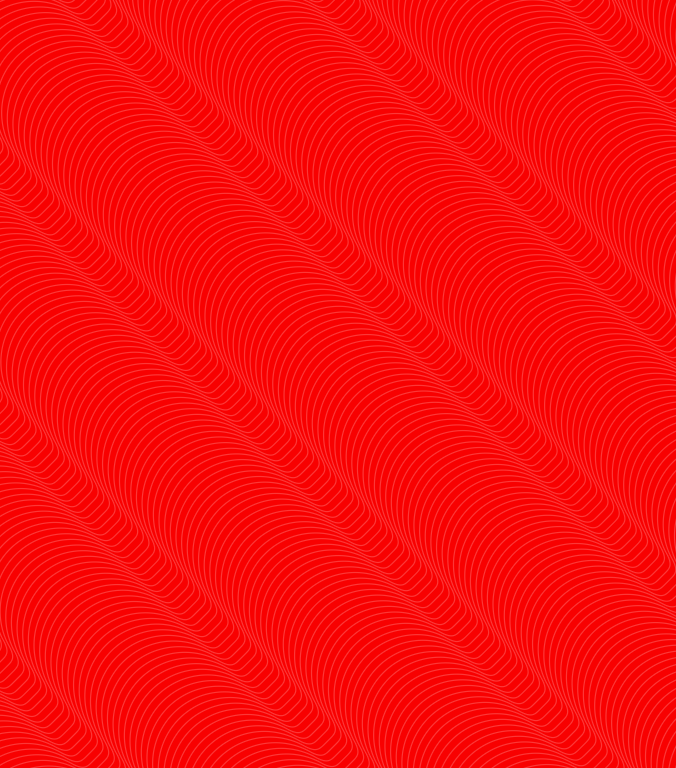
Give the GLSL for this pattern, as a Shadertoy shader.

```glsl
// Lengths are fractions of the canvas height unless noted.
const float BAND_PERIOD = 0.2302;    // distance between neighbouring bands
const float BAND_CENTER = 0.671;     // crest position along the diagonal
const float LINE_SPACING = 0.0104;   // step between lines along a band
const float LINE_WIDTH = 0.0013;
const float CREST_HALF = 0.39;       // half width of the crest, in periods
const float STEEPEST = 1.285;        // line angle where crest meets valley
const float VALLEY_POWER = 4.0;      // flatness of the valley floor
const float FILTER_SIZE = 1.2;       // edge smoothing, in pixels
const vec3 GROUND = vec3(0.972, 0.004, 0.004);
const vec3 LINE = vec3(0.99, 0.26, 0.26);

// Wave height (x) and slope (y) at p periods from the crest, p in [-0.5, 0.5].
vec2 waveProfile(float p) {
    float a = abs(p);
    float radius = CREST_HALF / sin(STEEPEST);

    // Round crest: a circular arc
    if (a < CREST_HALF) {
        float rise = sqrt(radius * radius - a * a);
        return vec2(radius - rise, a / rise);
    }

    // Narrow valley: a power curve with a flat floor, joined at equal slope
    float valleyHalf = 0.5 - CREST_HALF;
    float q = max(0.5 - a, 0.0) / valleyHalf;
    float steep = tan(STEEPEST);
    float joinHeight = radius * (1.0 - cos(STEEPEST));
    float drop = steep * valleyHalf / (VALLEY_POWER + 1.0);
    float bend = pow(q, VALLEY_POWER);
    return vec2(joinHeight + drop * (1.0 - q * bend), steep * bend);
}

// Box-filtered coverage of a thin line at distance d.
float lineCoverage(float d, float size) {
    float halfWidth = 0.5 * LINE_WIDTH;
    float overlap = min(d + 0.5 * size, halfWidth) - max(d - 0.5 * size, -halfWidth);
    return max(overlap, 0.0) / size;
}

void mainImage(out vec4 fragColor, in vec2 fragCoord) {
    vec2 pos = fragCoord / iResolution.y;

    // Diagonal axes: across the bands and along them
    float across = (pos.x + pos.y) * inversesqrt(2.0);
    float along = (pos.x - pos.y) * inversesqrt(2.0);

    // One wave per band
    float phase = fract((across - BAND_CENTER) / BAND_PERIOD + 0.5) - 0.5;
    vec2 wave = waveProfile(phase);

    // Stack of shifted waves, with the offset corrected by the slope
    float row = (along - wave.x * BAND_PERIOD) / LINE_SPACING;
    float offset = abs(fract(row) - 0.5) * LINE_SPACING;
    float dist = offset * inversesqrt(1.0 + wave.y * wave.y);

    float ink = lineCoverage(dist, FILTER_SIZE / iResolution.y);
    fragColor = vec4(mix(GROUND, LINE, ink), 1.0);
}
```
